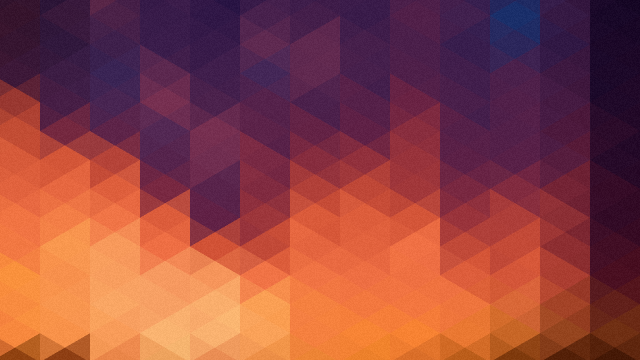
This background is drawn by a WebGL 2 fragment shader. Its source:

```glsl
#version 300 es
precision highp float;

uniform vec2 u_resolution;
out vec4 fragColor;

const float COLUMN_WIDTH = 0.1389;
const float ROW_HEIGHT = 0.0802;
const vec2 GRID_ORIGIN = vec2(-0.0278, 0.0745);

// Heights per column where the heat turns maroon, orange and peach
const vec3 HORIZON[13] = vec3[13](
    vec3(0.77, 0.68, 0.24), vec3(0.65, 0.56, 0.31), vec3(0.62, 0.53, 0.31),
    vec3(0.48, 0.43, 0.25), vec3(0.39, 0.35, 0.19), vec3(0.60, 0.27, 0.17),
    vec3(0.60, 0.46, 0.13), vec3(0.62, 0.44, 0.10), vec3(0.68, 0.42, 0.06),
    vec3(0.56, 0.30, 0.05), vec3(0.53, 0.30, 0.02), vec3(0.56, 0.24, -0.07),
    vec3(0.40, 0.08, -0.15));

float hash(vec2 p) {
    vec3 q = fract(vec3(p.xyx) * 0.1031);
    q += dot(q, q.yzx + 33.33);
    return fract((q.x + q.y) * q.z);
}

float glow(vec2 p, vec2 center, float radius) {
    vec2 d = (p - center) / radius;
    return exp(-dot(d, d));
}

float ramp(float t, float start, float end) {
    return clamp((t - start) / (end - start), 0.0, 1.0);
}

// Night navy through maroon and orange to the given hottest colour
vec3 palette(float t, vec3 hottest) {
    vec3 c = mix(vec3(0.12, 0.06, 0.25), vec3(0.25, 0.12, 0.30), ramp(t, 0.0, 0.2));
    c = mix(c, vec3(0.39, 0.13, 0.27), ramp(t, 0.2, 0.36));
    c = mix(c, vec3(0.60, 0.20, 0.23), ramp(t, 0.36, 0.5));
    c = mix(c, vec3(0.82, 0.32, 0.21), ramp(t, 0.5, 0.64));
    c = mix(c, vec3(0.94, 0.44, 0.27), ramp(t, 0.64, 0.77));
    return mix(c, hottest, ramp(t, 0.77, 0.95));
}

float heatAt(float y, vec3 level) {
    if (y > level.x) return 0.33 - 0.4 * (y - level.x);
    if (y > level.y) return mix(0.62, 0.36, ramp(y, level.y, level.x));
    return mix(0.92, 0.62, ramp(y, level.z, level.y));
}

// Tints the sky with blue, violet and rose patches
vec3 tintSky(vec3 c, vec2 p) {
    c = mix(c, vec3(0.08, 0.20, 0.44), 0.9 * glow(p, vec2(1.43, 0.95), 0.09));
    float violet = glow(p, vec2(0.32, 0.77), 0.12) + glow(p, vec2(0.76, 0.80), 0.07)
                 + 0.8 * glow(p, vec2(0.46, 0.63), 0.06);
    c = mix(c, vec3(0.22, 0.16, 0.37), 0.75 * min(violet, 1.0));
    float rose = glow(p, vec2(0.45, 0.74), 0.07) + glow(p, vec2(0.60, 0.60), 0.10)
               + 0.7 * glow(p, vec2(0.89, 0.84), 0.09) + glow(p, vec2(0.29, 1.0), 0.06)
               + 0.6 * glow(p, vec2(0.74, 0.89), 0.06);
    return mix(c, vec3(0.58, 0.23, 0.33), 0.7 * min(rose, 1.0));
}

// Flat colour of one triangle, from its centroid
vec3 triangleColor(vec2 center, float column, float seed) {
    vec3 level = HORIZON[int(clamp(column, 0.0, 12.0))];
    float heat = heatAt(center.y, level) + 0.14 * (seed - 0.5);
    float cream = max(glow(center, vec2(0.45, 0.22), 0.36), glow(center, vec2(0.56, 0.10), 0.26));
    vec3 hottest = mix(vec3(0.98, 0.53, 0.17), vec3(0.98, 0.68, 0.43), cream);
    hottest = mix(hottest, vec3(0.99, 0.80, 0.51), 0.9 * glow(center, vec2(0.52, 0.10), 0.13));
    vec3 c = palette(heat, hottest);
    c = mix(c, tintSky(c, center), smoothstep(level.y - 0.05, level.y + 0.08, center.y));

    // Dark sides and brown lower corners
    c *= 1.0 - 0.4 * glow(center, vec2(0.0, 0.97), 0.25);
    c *= 1.0 - vec3(0.52, 0.72, 0.48) * smoothstep(1.48, 1.75, center.x);
    float corner = smoothstep(1.2, 1.65, center.x) * (1.0 - smoothstep(0.06, 0.24, center.y));
    c = mix(c, vec3(0.46, 0.22, 0.06), 0.75 * corner);
    float side = max(1.0 - smoothstep(0.2, 0.3, center.x), smoothstep(1.0, 1.6, center.x));
    float floorShade = 1.0 - smoothstep(0.01, 0.06, center.y);
    return c * (1.0 - vec3(0.42, 0.52, 0.72) * floorShade * mix(0.12, 1.0, side));
}

// One tiling of side-pointing triangles; parity shifts it by half a triangle
vec3 triangleLayer(vec2 grid, float parity) {
    float column = floor(grid.x);
    float across = grid.x - column;
    float apex = parity + 2.0 * floor((grid.y - parity) * 0.5 + 0.5);
    float offset = grid.y - apex;
    float pointsLeft = step(1.0 - across, abs(offset));
    apex += pointsLeft * (offset < 0.0 ? -1.0 : 1.0);
    vec2 cell = vec2(column + mix(0.333, 0.667, pointsLeft), apex);
    vec2 center = GRID_ORIGIN + cell * vec2(COLUMN_WIDTH, ROW_HEIGHT);
    float seed = hash(vec2(column * 2.0 + pointsLeft, apex) + 17.0 + 41.0 * parity);
    return triangleColor(center, column, seed);
}

// Two overlapping tilings form the smaller facets
vec3 facets(vec2 p) {
    vec2 grid = (p - GRID_ORIGIN) / vec2(COLUMN_WIDTH, ROW_HEIGHT);
    float column = floor(grid.x);
    float parity = column > 0.5 && mod(column, 3.0) < 0.5 ? 1.0 : 0.0;
    return mix(triangleLayer(grid, parity), triangleLayer(grid, 1.0 - parity), 0.35);
}

void main() {
    vec3 color = vec3(0.0);
    for (int i = 0; i < 4; i++) {
        vec2 jitter = vec2(i % 2, i / 2) * 0.5 - 0.25;
        color += 0.25 * facets((gl_FragCoord.xy + jitter) / u_resolution.y);
    }
    float grain = hash(floor(gl_FragCoord.xy / u_resolution.y * 432.0)) - 0.5;
    fragColor = vec4(color + 0.035 * grain, 1.0);
}
```
